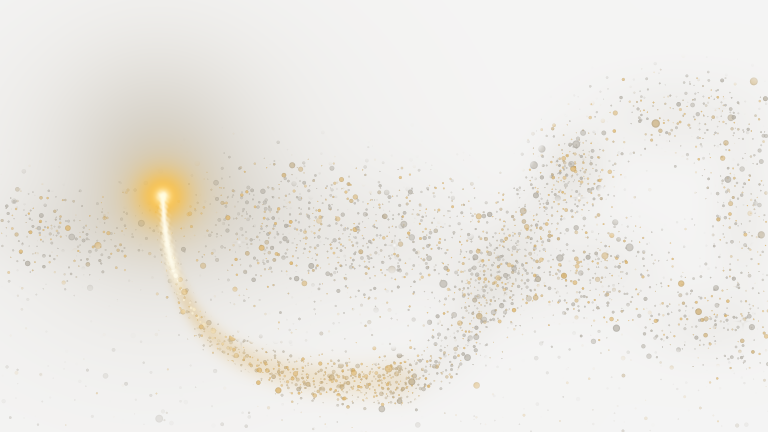
Reproduce this background procedurally as a Shadertoy shader.

```glsl
// A glowing comet head with a curved gold tail that dissolves into drifting dust.
// Soft clouds and Bezier ribbons form a density field; jittered cell layers
// turn it into round motes, over a pale backdrop with a smoky halo.

#define HEAD vec2(0.377, 0.546)
#define PAPER vec3(0.958, 0.957, 0.955)
#define SMOKE vec3(0.79, 0.765, 0.715)
#define GREY vec3(0.73, 0.71, 0.67)
#define GOLD vec3(0.87, 0.71, 0.42)
#define FIRE vec3(1.0, 0.75, 0.22)
#define DUST_LAYERS 7
#define FINEST_CELL 0.014
#define CURVE_STEPS 24

// Centre and radii of each dust cloud
const vec4 clouds[9] = vec4[9](
    vec4(0.14, 0.47, 0.20, 0.09), vec4(0.60, 0.49, 0.16, 0.13),
    vec4(0.90, 0.45, 0.22, 0.14), vec4(1.16, 0.36, 0.12, 0.10),
    vec4(1.33, 0.605, 0.07, 0.08), vec4(1.57, 0.73, 0.18, 0.09),
    vec4(1.72, 0.50, 0.07, 0.17), vec4(1.64, 0.25, 0.14, 0.08),
    vec4(1.39, 0.38, 0.14, 0.10));

vec3 hash3(vec2 cell) {
    vec3 q = fract(cell.xyx * vec3(0.1031, 0.1030, 0.0973));
    q += dot(q, q.yxz + 33.33);
    return fract((q.xxy + q.yzz) * q.zyx);
}

float gauss(float x) { return exp(-x * x); }

vec2 bezier(vec2 a, vec2 b, vec2 c, vec2 d, float t) {
    float s = 1.0 - t;
    return s * s * s * a + 3.0 * s * t * (s * b + t * c) + t * t * t * d;
}

// Distance to a cubic curve, and the parameter of the nearest point
vec2 curveDistance(vec2 p, vec2 a, vec2 b, vec2 c, vec2 d) {
    vec2 best = vec2(9.0, 0.0), start = a;
    for (int i = 0; i < CURVE_STEPS; i++) {
        vec2 end = bezier(a, b, c, d, float(i + 1) / float(CURVE_STEPS));
        vec2 along = end - start;
        float h = clamp(dot(p - start, along) / dot(along, along), 0.0, 1.0);
        float dist = length(p - start - h * along);
        if (dist < best.x) best = vec2(dist, (float(i) + h) / float(CURVE_STEPS));
        start = end;
    }
    return best;
}

float cloudDensity(vec2 p) {
    float sum = 0.0;
    for (int i = 0; i < 9; i++) sum += gauss(length((p - clouds[i].xy) / clouds[i].zw));
    return sum;
}

void mainImage(out vec4 fragColor, in vec2 fragCoord) {
    vec2 p = fragCoord / iResolution.y;
    float px = 1.0 / iResolution.y;
    float headDist = length(p - HEAD);

    // Density of the clouds, bright tail and fading ribbon
    vec2 joint = vec2(0.92, 0.12);
    vec2 tail = curveDistance(p, HEAD, vec2(0.385, 0.22), vec2(0.56, 0.10), joint);
    vec2 wisp = curveDistance(p, joint, vec2(1.10, 0.13), vec2(1.10, 0.38), vec2(1.34, 0.62));
    float tailGlow = gauss(tail.x / mix(0.008, 0.045, tail.y));
    float wispGlow = gauss(wisp.x / mix(0.045, 0.07, wisp.y));
    float cloud = cloudDensity(p);
    float stray = 0.06 * (1.0 - smoothstep(0.1, 0.75, p.y));
    float density = 0.38 * cloud + 0.9 * tailGlow + 0.4 * wispGlow + stray;

    // Pale backdrop and smoky haze
    float halo = gauss(length((p - vec2(0.365, 0.62)) / vec2(0.22, 0.24)));
    float wideHalo = gauss(length((p - vec2(0.36, 0.56)) / vec2(0.48, 0.42)));
    float haze = 0.55 * halo + 0.22 * wideHalo + 0.14 * min(cloud, 1.3) + 0.12 * wispGlow;
    vec3 color = mix(PAPER, SMOKE, min(haze, 0.85));
    color = mix(color, GOLD, 0.45 * tailGlow * (1.0 - 0.55 * tail.y));

    // Motes: one jittered disc per cell, on rotated layers of growing size
    for (int i = 0; i < DUST_LAYERS; i++) {
        float layer = float(i);
        float size = FINEST_CELL * pow(1.22, layer);
        float angle = 0.4 + layer * 1.3;
        vec2 q = mat2(cos(angle), sin(angle), -sin(angle), cos(angle)) * p / size + 40.0 + 17.0 * layer;
        vec3 place = hash3(floor(q));
        vec3 look = hash3(floor(q) + 71.0);
        float radius = size * mix(0.08, 0.21, look.x * look.x);
        float d = length(fract(q) - mix(vec2(0.24), vec2(0.76), place.xy)) * size;
        float present = smoothstep(0.0, 0.1, density - place.z);
        float disc = clamp((radius - d) / px + 0.5, 0.0, 1.0) * present;
        float warmth = clamp(smoothstep(0.45, 0.9, look.y) + 0.6 * tailGlow, 0.0, 1.0);
        vec3 mote = mix(GREY, GOLD, warmth) * (1.0 - 0.12 * smoothstep(0.5, 1.0, d / radius));
        float hot = tailGlow * step(0.55, look.z) * (1.0 - smoothstep(0.2, 0.75, tail.y));
        color = mix(color, mix(mote, vec3(1.0, 0.98, 0.9), hot), disc * mix(0.5, 0.85, look.z));
    }

    // Rare four-pointed glints
    vec2 g = p / 0.16 + 5.0;
    vec3 glint = hash3(floor(g) + 9.0);
    vec2 r = (fract(g) - mix(vec2(0.25), vec2(0.75), glint.xy)) * 0.16;
    float arms = gauss(r.x * r.y / 0.00002) * gauss(length(r) / 0.013);
    float lit = step(glint.z, 0.5) * smoothstep(0.2, 0.5, density);
    color = mix(color, GREY, 0.5 * arms * lit);
    color = mix(color, vec3(1.0), gauss(length(r) / 0.005) * lit);

    // Comet head: tan bloom, fiery glow, then the white-hot core and streak
    color = mix(color, vec3(0.89, 0.76, 0.50), 0.55 * gauss(headDist / 0.105));
    color = mix(color, FIRE, 0.95 * gauss(headDist / 0.055));
    float ragged = 0.002 * sin(p.y * 310.0) * sin(p.y * 170.0 + p.x * 400.0);
    float width = mix(0.007, 0.012, smoothstep(0.0, 0.18, tail.y)) + ragged;
    float streak = gauss(tail.x / width) * (1.0 - smoothstep(0.17, 0.32, tail.y));
    color = mix(color, vec3(1.0, 0.99, 0.93), 0.95 * streak);
    color = mix(color, vec3(1.0, 0.99, 0.88), gauss(headDist / 0.017));

    fragColor = vec4(color, 1.0);
}
```
